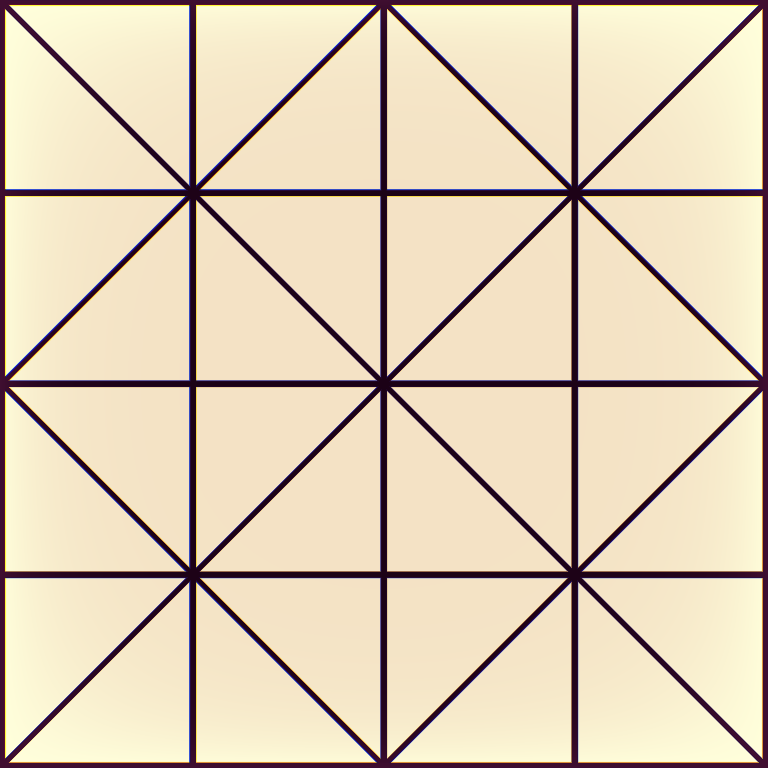
Write a three.js fragment shader that draws this pattern.

```glsl
// Dark plum lattice on cream paper: a four by four square grid whose diagonals
// meet at every other crossing, making two by two eight-pointed star tiles.
// Folded line distances give the ink; a slight channel spread tints its edges.

varying vec2 vUv;

const float CELLS = 4.0;               // grid cells across and down
const float MARGIN = 0.0037;           // inset of the outermost line centres
const float GRID_HALF_WIDTH = 0.0044;
const float DIAGONAL_HALF_WIDTH = 0.0036;
const float NODE_RADIUS = 0.0088;      // ink blot where eight lines meet
const float MIN_SOFTNESS = 0.0008;     // least width of an ink edge
const float RIM_WIDTH = 0.0018;        // indigo band just inside an ink edge
const float GLOW_FALLOFF = 5.0;

const vec3 PAPER = vec3(0.955, 0.885, 0.770);
const vec3 PAPER_GLOW = vec3(1.0, 1.0, 0.860);
const vec3 INK = vec3(0.105, 0.005, 0.085);
const vec3 INK_GLOW = vec3(0.250, 0.055, 0.190);
const vec3 INK_RIM = vec3(0.140, 0.040, 0.280);

// Outward spread of each colour channel, about a point off centre
const vec2 SPREAD_CENTER = vec2(0.60, 0.40);
const vec3 SPREAD = vec3(0.0032, 0.0025, 0.0);

// Distance to the nearest whole number, per axis
vec2 toNearest(vec2 p) {
  return abs(p - floor(p + 0.5));
}

// Signed distance to the lattice, negative inside the ink
float latticeDistance(vec2 p) {
  float cell = (1.0 - 2.0 * MARGIN) / CELLS;
  vec2 q = (p - MARGIN) / cell;

  vec2 grid = toNearest(q) * cell;
  vec2 turned = vec2(q.x + q.y, q.x - q.y) * 0.5;
  vec2 diagonal = toNearest(turned) * cell * sqrt(2.0);

  float lines = min(grid.x, grid.y) - GRID_HALF_WIDTH;
  float slants = min(diagonal.x, diagonal.y) - DIAGONAL_HALF_WIDTH;
  float nodes = length(diagonal) - NODE_RADIUS;
  return min(min(lines, slants), nodes);
}

// Position whose lattice is seen by a channel with the given spread
vec2 spreadPoint(vec2 p, float amount) {
  return SPREAD_CENTER + (p - SPREAD_CENTER) / (1.0 + amount);
}

// Brightening towards the sides, strongest in the corners
float edgeGlow(vec2 p) {
  vec2 inset = 4.0 * p * (1.0 - p);
  return exp(-GLOW_FALLOFF * inset.x * inset.y);
}

void main() {
  float softness = max(fwidth(vUv.x), MIN_SOFTNESS);
  float glow = edgeGlow(vUv);

  vec3 dist = vec3(
    latticeDistance(spreadPoint(vUv, SPREAD.r)),
    latticeDistance(spreadPoint(vUv, SPREAD.g)),
    latticeDistance(spreadPoint(vUv, SPREAD.b))
  );
  vec3 coverage = 1.0 - smoothstep(-0.5 * softness, 0.5 * softness, dist);

  // Ink with its indigo rim, over paper
  float rim = smoothstep(-RIM_WIDTH, 0.0, dist.b);
  vec3 ink = mix(mix(INK, INK_GLOW, glow), INK_RIM, rim);
  vec3 paper = mix(PAPER, PAPER_GLOW, glow);

  gl_FragColor = vec4(mix(paper, ink, coverage), 1.0);
}
```
